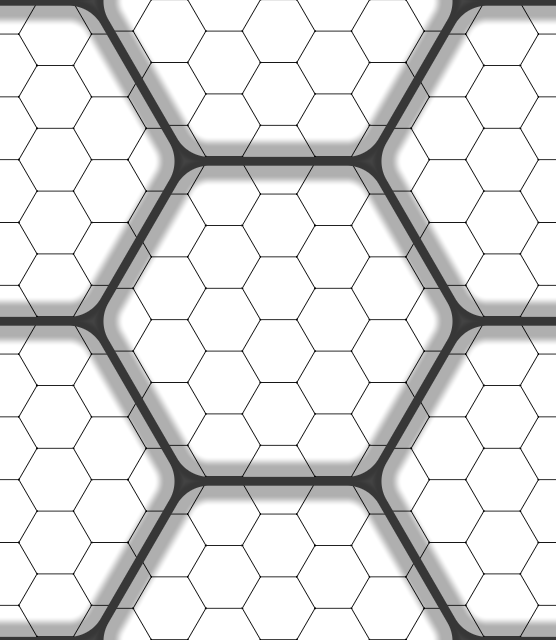
Give the GLSL for this pattern, as a Shadertoy shader.

```glsl
// Offset from the nearest centre of a flat-topped honeycomb with cells of height 1
vec2 hexLocal(vec2 p) {
    vec2 period = vec2(sqrt(3.0), 1.0);
    vec2 a = mod(p, period) - 0.5 * period;
    vec2 b = mod(p - 0.5 * period, period) - 0.5 * period;
    return dot(a, a) < dot(b, b) ? a : b;
}

// Signed distance to a flat-topped hexagon with rounded corners
float roundedHex(vec2 p, float apothem, float radius) {
    vec2 mirror = vec2(-0.8660254, 0.5);
    float r = apothem - radius;
    p = abs(p);
    p -= 2.0 * min(dot(mirror, p), 0.0) * mirror;
    p -= vec2(clamp(p.x, -r / sqrt(3.0), r / sqrt(3.0)), r);
    return length(p) * sign(p.y) - radius;
}

float coverage(float d, float pixel) {
    return clamp(0.5 - d / pixel, 0.0, 1.0);
}

// Thin honeycomb wires with small dots at the joints
float fineMesh(vec2 p, float size, float pixel) {
    vec2 q = abs(hexLocal(p / size + vec2(0.0, 0.5)));
    float edge = 0.5 - max(q.y, dot(q, vec2(0.8660254, 0.5)));
    float joint = min(distance(q, vec2(0.57735, 0.0)), distance(q, vec2(0.288675, 0.5)));
    return max(coverage(edge * size - 0.0013, pixel), coverage(joint * size - 0.0032, pixel));
}

void mainImage(out vec4 fragColor, in vec2 fragCoord) {
    // Two columns and two rows of large cells
    vec2 p = fragCoord / iResolution.xy * vec2(sqrt(3.0), 2.0);
    float pixel = 2.0 / iResolution.y;
    vec2 cell = hexLocal(p + vec2(0.0, 0.504));
    float frame = roundedHex(cell, 0.4862, 0.115);

    // Soft shadow inside each frame
    vec3 color = mix(vec3(1.0), vec3(0.685), smoothstep(-0.064, -0.029, frame));

    // The mesh starts afresh in every large cell
    color *= 1.0 - fineMesh(cell - vec2(0.002, 0.005), 0.1963, pixel);

    // Dark frame, slightly lighter at its wide joints
    vec3 frameColor = vec3(0.215 + 0.05 * smoothstep(0.012, 0.035, frame));
    color = mix(color, frameColor, coverage(-frame, pixel));

    fragColor = vec4(color, 1.0);
}
```
